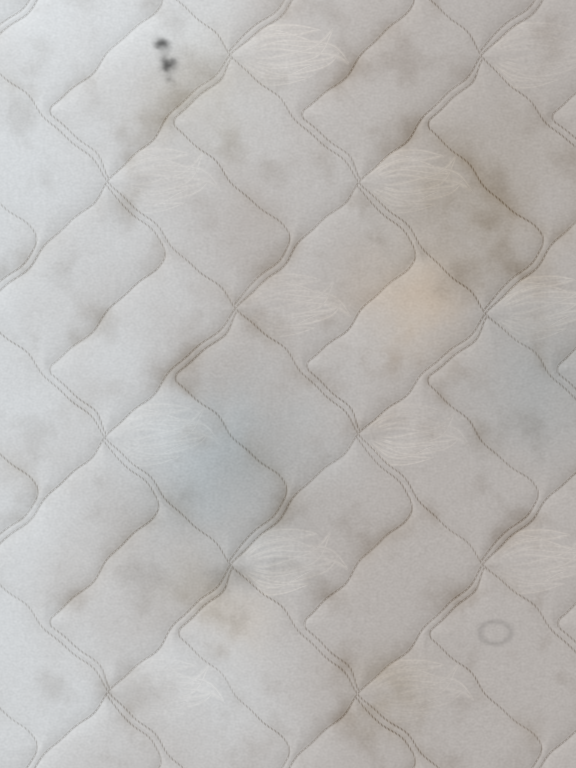
Write a Shadertoy shader that draws this texture.

```glsl
// Worn quilted mattress cloth: basket-weave wavy stitching, faded leaf fans and stains.

vec2 hash2(vec2 p) {
    p = vec2(dot(p, vec2(127.1, 311.7)), dot(p, vec2(269.5, 183.3)));
    return fract(sin(p) * 43758.5) * 2.0 - 1.0;
}

float gradientNoise(vec2 p) {
    vec2 i = floor(p), f = fract(p), s = f * f * f * (f * (f * 6.0 - 15.0) + 10.0);
    vec2 o = vec2(0, 1);
    return mix(mix(dot(hash2(i), f), dot(hash2(i + o.yx), f - o.yx), s.x),
               mix(dot(hash2(i + o), f - o), dot(hash2(i + 1.0), f - 1.0), s.x), s.y);
}

float fbm(vec2 p) {
    float sum = 0.0, amp = 1.0;
    for (int i = 0; i < 4; i++) {
        sum += amp * gradientNoise(p);
        p = mat2(1.6, 1.2, -1.2, 1.6) * p + 3.7;
        amp *= 0.5;
    }
    return sum;
}

// Diagonal coordinates, one unit per quilt cell, bent into shallow scallops
vec2 quiltCoords(vec2 p) {
    p += 0.018 * vec2(gradientNoise(p * 3.0), gradientNoise(p * 3.0 + 20.0));
    vec2 q = 2.268 * vec2(p.x - p.y, p.x + p.y) + vec2(1.882, -2.728);
    return q + 0.013 * sin(12.566 * q.yx + 0.6) + 0.006 * sin(25.13 * q.yx + 2.0);
}

// Distance to the nearest thread; the middle thread turns in alternate cells
float seamDistance(vec2 q) {
    vec2 cell = floor(q), c = q - cell - 0.5;
    float frame = 0.5 - max(abs(c.x), abs(c.y));
    if (mod(cell.x + cell.y, 2.0) > 0.5) c = c.yx;
    if (c.x < 0.0) c = -c;
    // The thread bends at the frame and runs beside it to the corner
    float inset = 0.018 + 0.02 * smoothstep(0.0, 0.15, c.y + 0.5);
    vec2 d = c - vec2(0.5 - inset, 0.0) + 0.045;
    float strand = length(max(d, 0.0)) + min(max(d.x, d.y), 0.0) - 0.045;
    return min(frame, abs(strand));
}

float puff(vec2 p) {
    return 1.0 - exp(-18.0 * seamDistance(quiltCoords(p)));
}

// Fan of curling leaves opening to the right from the cell's left corner
float leafFan(vec2 f, float blur) {
    vec2 m = vec2(f.x + f.y, f.y - f.x) * 0.5 - vec2(0.03, 0.0);
    float ink = 0.0;
    for (int i = 0; i < 8; i++) {
        float k = float(i) - 3.5, angle = k * 0.24 + 0.1;
        float len = 0.43 - 0.05 * abs(k) - 0.05 * mod(float(i), 2.0);
        vec2 r = mat2(cos(angle), -sin(angle), sin(angle), cos(angle)) * m;
        float t = r.x / len, s = clamp(t, 0.0, 1.0);
        r.y -= sign(k) * (0.09 * s * (1.0 - s) - 0.11 * s * s * s);
        float width = 0.03 * sin(3.1416 * pow(s, 1.6));
        float inside = smoothstep(0.08, 0.25, t) * step(t, 1.0);
        float edge = 1.0 - smoothstep(0.002, 0.006 + blur, abs(abs(r.y) - width));
        float body = 1.0 - smoothstep(-blur, blur, abs(r.y) - width);
        float vein = 1.0 - smoothstep(0.002, 0.004 + blur, abs(r.y));
        ink = max(ink, inside * (0.45 * body + 0.5 * edge - 0.3 * vein));
    }
    return ink;
}

float blot(vec2 p, vec2 center, float radius) {
    vec2 d = (p - center) / radius;
    return exp(-dot(d, d));
}

void mainImage(out vec4 fragColor, in vec2 fragCoord) {
    vec2 p = fragCoord / iResolution.x;
    vec2 q = quiltCoords(p);
    float pixel = 3.2 / iResolution.x;
    float cloud = fbm(p * 3.5 + 8.0), mottle = fbm(p * 11.0);

    // Cloth, pale and cool on the left, dull and warm on the right
    float dull = smoothstep(-0.15, 0.8, p.x - 0.12 * p.y + 0.1 + 0.4 * cloud);
    vec3 col = mix(vec3(0.825, 0.84, 0.85), vec3(0.705, 0.685, 0.67), dull);
    col += 0.03 * smoothstep(0.9, 1.35, p.y) * smoothstep(0.9, 0.5, p.x);
    col -= vec3(0.045, 0.05, 0.055) * smoothstep(0.0, 0.6, mottle);

    // Woven leaves, faded unevenly
    float fade = 0.4 + 0.6 * smoothstep(-0.3, 0.3, fbm(p * 5.0 + 2.2));
    col += vec3(0.058, 0.054, 0.046) * fade * smoothstep(0.0, 0.5, p.x)
         * leafFan(fract(q), pixel * 0.6);

    // Washed-out blue, peach and brown stains
    vec2 w = p + 0.06 * vec2(cloud, mottle);
    float blue = blot(w, vec2(0.40, 0.52), 0.14) + 0.7 * blot(w, vec2(0.95, 0.67), 0.13);
    float peach = blot(w, vec2(0.70, 0.81), 0.08) + 0.4 * blot(w, vec2(0.40, 0.26), 0.06);
    float brown = blot(w, vec2(0.82, 0.98), 0.17) + 0.8 * blot(w, vec2(0.34, 1.17), 0.10)
                + 1.3 * blot(w, vec2(0.68, 0.13), 0.06) + 0.8 * blot(w, vec2(0.34, 0.31), 0.05);
    float ring = exp(-pow((length((p - vec2(0.86, 0.235)) * vec2(1, 1.4)) - 0.027) / 0.006, 2.0));
    float mold = blot(w, vec2(0.264, 1.25), 0.011) + blot(w, vec2(0.287, 1.222), 0.014);
    col *= 1.0 - blue * vec3(0.09, 0.045, 0.02);
    col *= 1.0 - peach * vec3(-0.04, 0.01, 0.07);
    col *= 1.0 - brown * (0.7 + 0.8 * mottle) * vec3(0.09, 0.11, 0.15);
    col *= 1.0 - ring * 0.09 - mold * 0.5;

    // Padding lit from the upper left, grime caught in the seams
    vec2 toLight = vec2(-0.003, 0.003);
    col -= 0.1 * (puff(p + toLight) - puff(p - toLight));
    float seam = seamDistance(q);
    float grime = smoothstep(-0.15, 0.6, cloud + 0.6 * mottle);
    col -= vec3(0.045, 0.055, 0.07) * (0.2 + grime) * exp(-seam * 24.0);

    // Rising seams are soft creases, falling ones show separate stitches
    vec2 e = vec2(0.004, 0.0);
    float rising = smoothstep(0.3, 0.7, abs(seamDistance(q + e) - seamDistance(q - e)) / 0.008);
    float thread = 1.0 - smoothstep(0.0, 0.007 + 0.6 * pixel, seam);
    float stitch = 0.6 + 0.4 * sin((q.x + q.y) * 260.0);
    float wear = 0.75 + 0.5 * gradientNoise(p * 9.0 + 4.0);
    col -= vec3(0.15, 0.16, 0.17) * thread * wear * mix(stitch, 0.75, rising);

    // Fine weave
    col += 0.035 * gradientNoise(p * vec2(190, 230)) + 0.02 * gradientNoise(p * 90.0);
    fragColor = vec4(col, 1.0);
}
```
